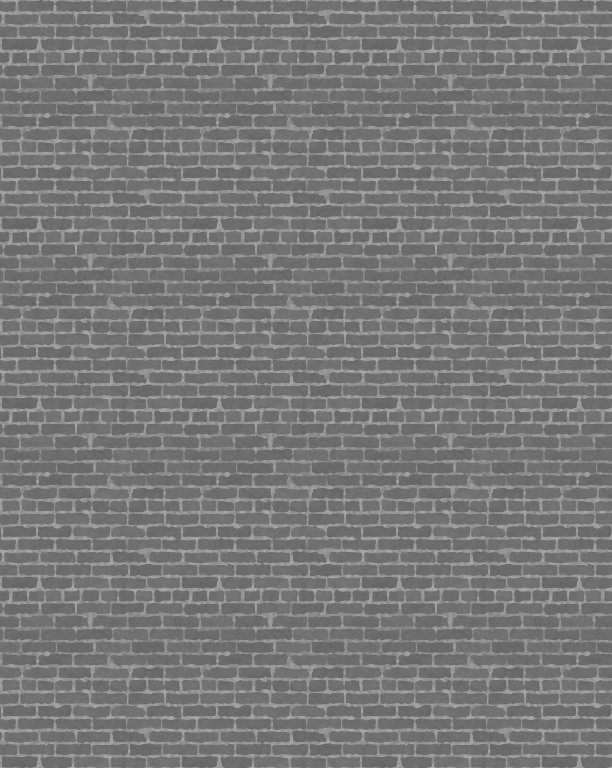
A Shadertoy shader for this texture:

```glsl
const vec2 REPEATS = vec2(3.4, 4.28);       // wall tiles across and down
const float ROWS = 14.0;                    // courses per tile
const float STRETCHERS = 5.0;               // long bricks per course
const float HEADERS = 10.0;                 // short bricks per header course
const float HEADER_EVERY = 7.0;
const float HEADER_ROW = 4.0;
const vec2 HALF_JOINT = vec2(0.0052, 0.0066);
const float CORNER = 0.013;
const float EDGE_WOBBLE = 0.009;
const float CHIP_DEPTH = 0.009;
const float JOINT_DRIFT = 0.022;
const float EVEN_SHIFT = 0.57;
const float ODD_SHIFT = 0.08;
const vec3 BRICK = vec3(0.432);
const vec3 MORTAR = vec3(0.595);
const float BRICK_VARIATION = 0.035;
const float GRAIN = 0.035;
const float MORTAR_VARIATION = 0.13;
const float FADED_BAND = 0.035;

float hash(vec2 p) {
    vec3 q = fract(vec3(p.xyx) * 0.1031);
    q += dot(q, q.yzx + 33.33);
    return fract((q.x + q.y) * q.z);
}

// Value noise that wraps after the given number of cells
float noise(vec2 p, vec2 period) {
    vec2 cell = floor(p);
    vec2 f = fract(p);
    f = f * f * (3.0 - 2.0 * f);
    vec2 a = mod(cell, period);
    vec2 b = mod(cell + 1.0, period);
    return mix(mix(hash(a), hash(vec2(b.x, a.y)), f.x),
               mix(hash(vec2(a.x, b.y)), hash(b), f.x), f.y);
}

float tileNoise(vec2 uv, float cells) {
    return noise(uv * cells, vec2(cells));
}

float roundedBox(vec2 p, vec2 halfSize, float radius) {
    vec2 q = abs(p) - halfSize + radius;
    return length(max(q, 0.0)) + min(max(q.x, q.y), 0.0) - radius;
}

void mainImage(out vec4 fragColor, in vec2 fragCoord) {
    // Square-ish tiles counted from the top left
    vec2 canvas = fragCoord / iResolution.xy;
    vec2 uv = fract(vec2(canvas.x, 1.0 - canvas.y) * REPEATS);
    float pixel = REPEATS.x / iResolution.x;

    // Course and bond pattern
    float y = uv.y + (tileNoise(uv, 9.0) - 0.5) * 0.007;
    float row = mod(floor(y * ROWS), ROWS);
    bool isHeader = mod(row, HEADER_EVERY) == HEADER_ROW;
    float count = isHeader ? HEADERS : STRETCHERS;
    float shift = mod(row, 2.0) < 0.5 ? EVEN_SHIFT : ODD_SHIFT;
    shift += (hash(vec2(row, 71.0)) - 0.5) * 0.12;

    // Brick cell with drifting upright joints
    float drift = (noise(vec2(uv.x * 10.0, row), vec2(10.0, ROWS)) - 0.5) * JOINT_DRIFT;
    float along = (uv.x + drift) * count - shift;
    float brick = mod(floor(along), count);
    vec2 cellSize = 1.0 / vec2(count, ROWS);
    vec2 local = (fract(vec2(along, y * ROWS)) - 0.5) * cellSize;
    float tone = hash(vec2(brick + 3.0, row + 17.0));

    // Rough, chipped outline
    float edge = roundedBox(local, 0.5 * cellSize - HALF_JOINT, CORNER);
    edge += (tileNoise(uv, 48.0) - 0.5) * EDGE_WOBBLE;
    edge += (tileNoise(uv, 21.0) - 0.5) * EDGE_WOBBLE * 0.6;
    edge += smoothstep(0.76, 0.96, tileNoise(uv + 0.37, 19.0)) * CHIP_DEPTH;
    float softness = max(pixel * 0.6, 0.003);
    float joint = smoothstep(-softness, softness, edge);

    // Surface tones
    float grain = tileNoise(uv, 110.0) - 0.5;
    float stain = tileNoise(uv + 0.19, 24.0) - 0.5;
    vec3 face = BRICK + (tone - 0.5) * BRICK_VARIATION + grain * GRAIN + stain * 0.025;
    float faded = smoothstep(0.28, 0.05, abs(uv.y - 0.56));
    vec3 mortar = MORTAR - faded * FADED_BAND;
    mortar += (tileNoise(uv + 0.53, 60.0) - 0.5) * MORTAR_VARIATION + grain * GRAIN;

    fragColor = vec4(mix(face, mortar, joint), 1.0);
}
```
